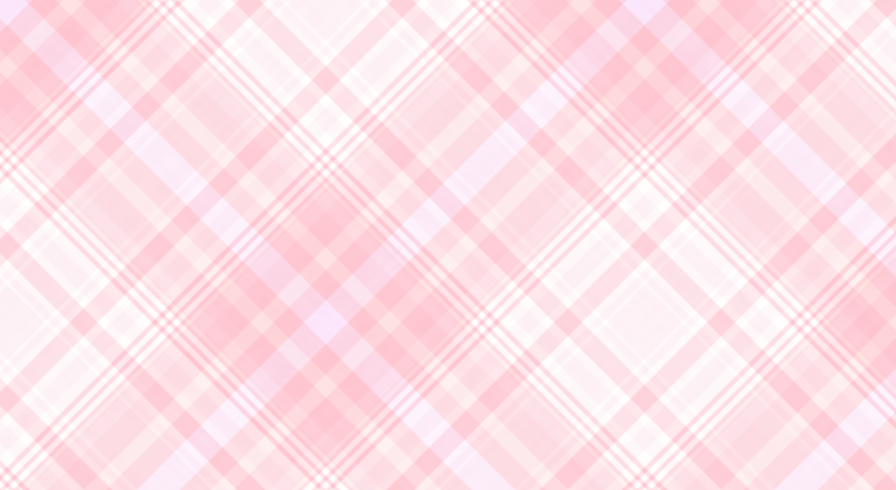
Give the GLSL for this pattern, as a Shadertoy shader.

```glsl
// Soft pink and white diagonal plaid with lavender and cream stripes
#define PERIOD 1.301              // horizontal repeat, in canvas heights
#define ORIGIN vec2(0.665, 0.342) // centre of one rose block
#define SOFTNESS 0.0016           // edge blur, in repeats
#define STREAKS 0.022             // strength of brushed threads
#define MOTTLE 0.012              // strength of cloudy wash
#define ROSE vec3(0.995, 0.778, 0.818)
#define BLUSH vec3(0.995, 0.825, 0.860)
#define LAVENDER vec3(0.985, 0.905, 0.985)
#define CREAM vec3(0.995, 0.885, 0.885)
#define PALE vec3(0.992, 0.945, 0.962)
#define WHITE vec3(0.998, 0.994, 0.990)

float hash(vec2 p) {
    vec3 q = fract(p.xyx * 0.1031);
    q += dot(q, q.yzx + 33.33);
    return fract((q.x + q.y) * q.z);
}

float noise(vec2 p) {
    vec2 cell = floor(p), f = fract(p);
    f = f * f * (3.0 - 2.0 * f);
    return mix(mix(hash(cell), hash(cell + vec2(1, 0)), f.x),
               mix(hash(cell + vec2(0, 1)), hash(cell + vec2(1, 1)), f.x), f.y);
}

// Coverage of a stripe centred at c with half width h
float stripe(float t, float c, float h, float blur) {
    return 1.0 - smoothstep(h - blur, h + blur, abs(t - c));
}

// Mirrored thread sequence: rose block at 0, white block at 0.5
vec3 threads(float across, float along, float blur) {
    float t = abs(fract(across + 0.5) - 0.5);
    vec3 color = ROSE;

    // Rose block
    color = mix(color, LAVENDER, stripe(t, 0.0, 0.034, blur));
    color = mix(color, CREAM, stripe(t, 0.100, 0.018, blur));
    color = mix(color, BLUSH, stripe(t, 0.190, 0.016, blur));
    color = mix(color, CREAM, stripe(t, 0.214, 0.005, blur));

    // Fine double lines on the border
    color = mix(color, WHITE, stripe(t, 0.234, 0.0065, blur));
    color = mix(color, WHITE, stripe(t, 0.256, 0.0065, blur));

    // White block
    color = mix(color, WHITE, smoothstep(-blur, blur, t - 0.273));
    color = mix(color, PALE, stripe(t, 0.318, 0.019, blur));
    color = mix(color, BLUSH, stripe(t, 0.380, 0.022, blur));
    color = mix(color, PALE, smoothstep(-blur, blur, t - 0.418));
    color = mix(color, WHITE, stripe(t, 0.438, 0.004, blur));

    // Brushed threads that fade along their length
    float streak = noise(vec2(across * 85.0, along * 5.0) + 100.0) - 0.5;
    return color + STREAKS * streak * vec3(0.1, 1.0, 0.85);
}

void mainImage(out vec4 fragColor, in vec2 fragCoord) {
    vec2 p = fragCoord / iResolution.y;
    vec2 d = (p - ORIGIN) / PERIOD;
    vec2 diagonal = vec2(d.x - d.y, d.x + d.y);
    float blur = SOFTNESS + 0.8 / (iResolution.y * PERIOD);

    // Sheer overlay of the two stripe directions
    vec3 color = 0.5 * (threads(diagonal.x, diagonal.y, blur)
                      + threads(diagonal.y, diagonal.x + 7.0, blur));

    // Cloudy watercolour wash
    float wash = 0.65 * noise(p * 14.0 + 20.0) + 0.35 * noise(p * 37.0 + 50.0);
    color += MOTTLE * (wash - 0.5) * vec3(0.1, 1.0, 0.8);

    fragColor = vec4(clamp(color, 0.0, 1.0), 1.0);
}
```
